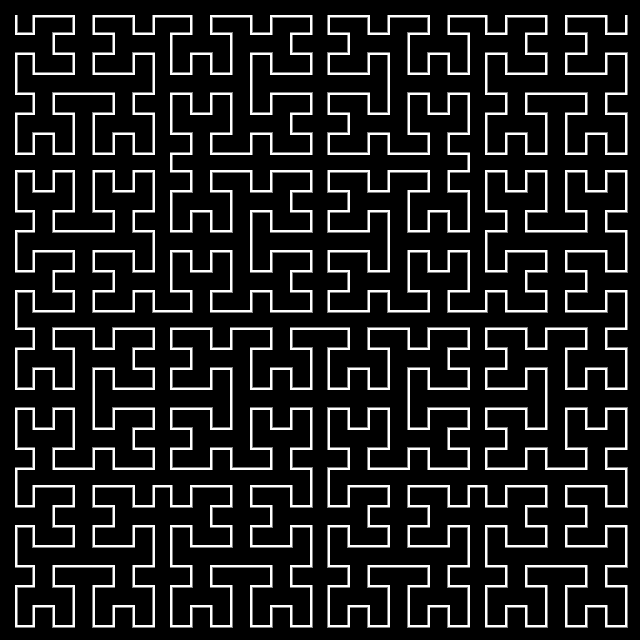
This pattern is drawn by a three.js fragment shader. Its source:

```glsl
// Draws a fifth-order Hilbert curve as a thin white line on black.
#define ORDER 5
#define LATTICE 256.0       // fine lattice that the curve nodes snap to
#define MARGIN 6.0          // first node, in lattice cells
#define SPAN 244.0          // first to last node, in lattice cells
#define HALF_WIDTH 0.5      // half line width, in lattice cells
#define SOFTNESS 0.2        // half width of the edge ramp, in lattice cells
#define LINE_COLOR vec3(1.0)
#define BACK_COLOR vec3(0.0)

varying vec2 vUv;

const float SIDE = exp2(float(ORDER));
const float PITCH = SPAN / (SIDE - 1.0);

// Position along the curve of a grid node, counted from the top left.
float hilbertIndex(vec2 node) {
  float index = 0.0;
  float size = SIDE * 0.5;
  for (int level = 0; level < ORDER; level++) {
    vec2 quadrant = step(vec2(size), node);
    node -= size * quadrant;
    index += size * size * (3.0 * quadrant.x + quadrant.y - 2.0 * quadrant.x * quadrant.y);
    if (quadrant.y < 0.5) {
      if (quadrant.x > 0.5) node = size - 1.0 - node;
      node = node.yx;
    }
    size *= 0.5;
  }
  return index;
}

// Centre of the lattice cell that holds a node.
vec2 nodePosition(vec2 node) {
  return floor(MARGIN + 0.01 + node * PITCH) + 0.5;
}

// Square-cornered distance to an axis-aligned segment.
float segmentDistance(vec2 point, vec2 a, vec2 b) {
  vec2 offset = abs(point - clamp(point, min(a, b), max(a, b)));
  return max(offset.x, offset.y);
}

void main() {
  vec2 point = vec2(vUv.x, 1.0 - vUv.y) * LATTICE;
  vec2 node = clamp(floor((point - MARGIN) / PITCH + 0.5), 0.0, SIDE - 1.0);
  vec2 center = nodePosition(node);
  float index = hilbertIndex(node);
  float dist = LATTICE;

  // Join the nearest node to its neighbours that are one step away on the curve.
  vec2 direction = vec2(1.0, 0.0);
  for (int side = 0; side < 4; side++) {
    vec2 neighbor = node + direction;
    bool inside = all(greaterThan(neighbor, vec2(-0.5))) && all(lessThan(neighbor, vec2(SIDE - 0.5)));
    if (inside && abs(abs(hilbertIndex(neighbor) - index) - 1.0) < 0.5) {
      dist = min(dist, segmentDistance(point, center, nodePosition(neighbor)));
    }
    direction = vec2(-direction.y, direction.x);
  }

  float line = 1.0 - smoothstep(HALF_WIDTH - SOFTNESS, HALF_WIDTH + SOFTNESS, dist);
  gl_FragColor = vec4(mix(BACK_COLOR, LINE_COLOR, line), 1.0);
}
```
